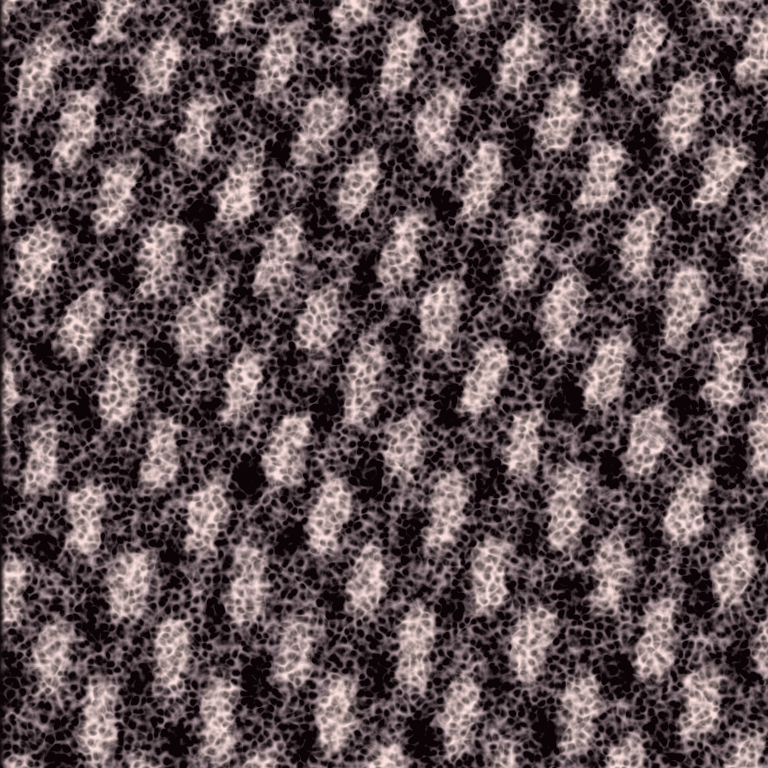
Write a WebGL 2 fragment shader that draws this texture.

```glsl
#version 300 es
precision highp float;
// Fuzzy woven wool: pale leaning stitches on a slanted lattice over dark ground.
// Each lattice cell has one stitch and one shadow gap; layers of soft cellular
// noise add the tangled fibres, and one tone value is mapped between two colours.

#define STEP_ACROSS vec2(0.1571, 0.0043)
#define STEP_DOWN vec2(0.0547, -0.0840)
#define FIRST_STITCH vec2(0.0521, 0.9089)
#define STITCH_HALF vec2(0.0245, 0.0530)
#define GAP_OFFSET vec2(-0.048, -0.035)
#define GAP_HALF vec2(0.022, 0.034)
#define BOW vec2(0.011, -0.009)
#define FIBRE_SCALE 84.0
#define FIBRE_CONTRAST 1.25
#define GROUND_TONE 0.26
#define STITCH_TONE 0.75

uniform vec2 u_resolution;
out vec4 outColor;

const vec3 SHADOW = vec3(0.045, 0.012, 0.022);
const vec3 CREAM = vec3(0.93, 0.83, 0.82);

vec2 hash2(vec2 p) {
  vec3 q = fract(p.xyx * vec3(0.1031, 0.1030, 0.0973));
  q += dot(q, q.yzx + 33.33);
  return fract((q.xx + q.yz) * q.zy);
}

// x: distance to scattered points with rounded ridges, centred near zero.
// y: gap between the two nearest distances, zero on cell borders.
vec2 cellular(vec2 p) {
  vec2 cell = floor(p), local = fract(p), nearest = vec2(8.0);
  float sum = 0.0;
  for (int y = -1; y <= 1; y++)
    for (int x = -1; x <= 1; x++) {
      vec2 o = vec2(x, y);
      float d = length(o + hash2(cell + o) - local);
      nearest = d < nearest.x ? vec2(d, nearest.x) : vec2(nearest.x, min(nearest.y, d));
      sum += exp(-12.0 * d);
    }
  return vec2(-log(sum) / 12.0 - 0.43, nearest.y - nearest.x);
}

// Layered sines that bend straight outlines into woolly ones.
vec2 wobble(vec2 p) {
  vec2 w = sin(p.yx * 83.0 + 2.5 * sin(p * 47.0) + vec2(0.0, 2.0));
  return w + 0.6 * sin(p.yx * 191.0 + 2.0 * sin(p * 127.0 + w) + vec2(4.0, 1.0));
}

// x: stitch coverage with uneven brightness, y: shadow gap coverage.
vec2 weave(vec2 p) {
  float lean = mix(0.10, 0.30, p.y);
  p += BOW * 4.0 * p.y * (1.0 - p.y);
  vec2 id = round(inverse(mat2(STEP_ACROSS, STEP_DOWN)) * (p - FIRST_STITCH));
  vec2 cover = vec2(0.0);
  for (int y = -1; y <= 1; y++)
    for (int x = -1; x <= 1; x++) {
      vec2 n = id + vec2(x, y);
      vec2 rnd = hash2(n + 51.0) - 0.5, vary = hash2(n + 117.0) - 0.5;
      vec2 d = p - FIRST_STITCH - STEP_ACROSS * n.x - STEP_DOWN * n.y;
      vec2 gap = (d - GAP_OFFSET - 0.012 * vary) / GAP_HALF;
      d -= 0.007 * rnd;
      d.x -= d.y * (lean + 0.14 * vary.x);
      vec2 s = abs(d) / (STITCH_HALF * (1.0 + 0.2 * vary));
      float r = pow(dot(s * s, s), 1.0 / 3.0);
      float stitch = (1.0 - smoothstep(0.6, 1.2, r)) * (1.0 + 0.15 * rnd.y);
      float shade = 1.0 - smoothstep(0.3, 1.3, length(gap));
      cover = max(cover, vec2(stitch, shade * (1.0 + 0.6 * rnd.x)));
    }
  return cover;
}

void main() {
  vec2 uv = gl_FragCoord.xy / u_resolution.y;
  vec2 bend = wobble(uv);
  vec2 cover = weave(uv + 0.0035 * bend);

  // Fibres: a web with round pits, a finer fuzz, faint strands, larger clumps.
  vec2 p = uv + 0.0012 * bend;
  vec2 coarse = cellular(p * FIBRE_SCALE);
  vec2 fine = cellular(p.yx * FIBRE_SCALE * 1.5 + 7.0);
  float clump = cellular(p * FIBRE_SCALE * 0.37 + 3.0).x;
  float web = smoothstep(-0.28, 0.12, coarse.x) - 0.6;
  float strand = 1.0 - smoothstep(0.0, 0.4, coarse.y);
  float fibre = 0.30 * web + 0.42 * fine.x + 0.08 * (strand - 0.4);

  // Tone of the weave, roughened by the fibres.
  float tone = mix(GROUND_TONE, STITCH_TONE, cover.x);
  tone -= 0.30 * cover.y * (1.0 - cover.x);
  tone += mix(0.50, 0.25, cover.x) * clump;
  tone += FIBRE_CONTRAST * mix(1.0, 0.85, cover.x) * fibre;
  tone *= smoothstep(-0.002, 0.009, uv.x);

  vec3 color = mix(SHADOW, CREAM, clamp(tone, 0.0, 1.05));
  color *= mix(vec3(0.98, 0.97, 1.03), vec3(1.0), cover.x);
  outColor = vec4(color, 1.0);
}
```
